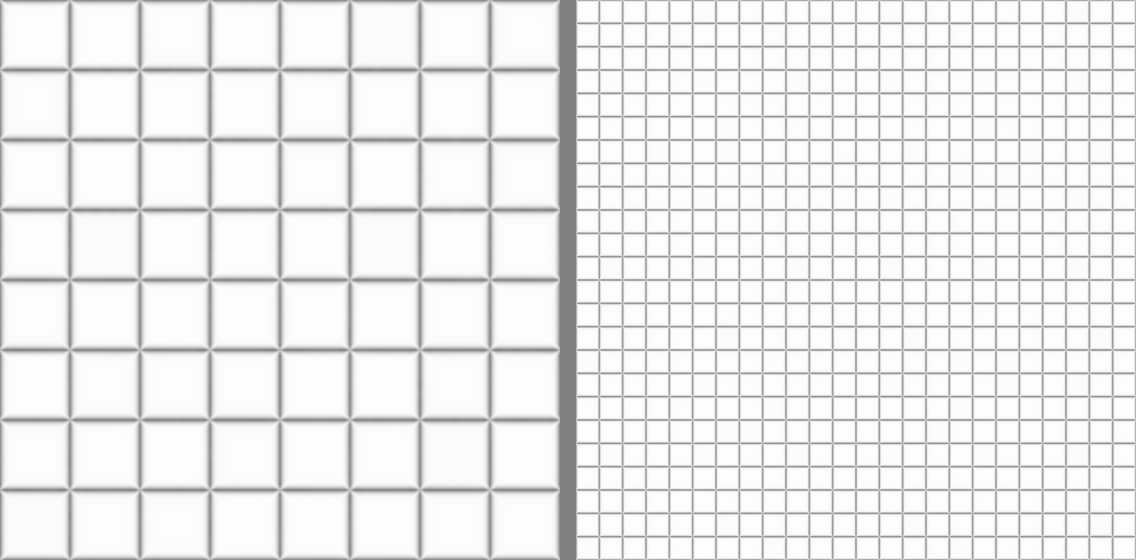
Left: one tile. Right: repeated 3 by 3.
This pattern is drawn by a WebGL 1 fragment shader. Its source:

```glsl
precision highp float;
// Glossy white square tiles with soft, mitred grey grooves between them.

uniform vec2 u_resolution;

#define TILES 8.0             // tiles across and down
#define TILE_WHITE 0.992      // brightness of the tile face
#define DEPTH_VERTICAL 0.45   // darkness at the core of a vertical groove
#define DEPTH_HORIZONTAL 0.48 // darkness at the core of a horizontal groove
#define GROOVE_WIDTH 0.041    // groove falloff, in tile widths
#define GROOVE_POWER 1.4      // shape of the groove falloff
#define CORNER_DEPTH 0.56     // share of the darkness left on the mitre
#define MITRE_WIDTH 0.07      // softness of the mitre, in tile widths
#define WEAR_CELLS 64.0       // noise cells across the canvas
#define WEAR 0.06             // unevenness of the groove darkness
#define TILE_VARIATION 0.004  // brightness difference between tiles

float hash(vec2 p) {
  return fract(sin(dot(p, vec2(12.9898, 78.233))) * 43758.5453);
}

// Value noise that wraps after the given number of cells.
float wrappedNoise(vec2 p, float period) {
  vec2 cell = floor(p);
  vec2 f = fract(p);
  f = f * f * (3.0 - 2.0 * f);
  vec2 lo = mod(cell, period);
  vec2 hi = mod(cell + 1.0, period);
  float bottom = mix(hash(lo), hash(vec2(hi.x, lo.y)), f.x);
  float top = mix(hash(vec2(lo.x, hi.y)), hash(hi), f.x);
  return mix(bottom, top, f.y);
}

// Darkness of the nearest groove, fading towards the diagonal mitre.
float grooveShade(vec2 edgeDistance, float pixel) {
  float nearest = min(edgeDistance.x, edgeDistance.y);
  float offMitre = abs(edgeDistance.x - edgeDistance.y);
  float softDistance = length(vec2(nearest, 0.25 * pixel));
  float profile = exp(-pow(softDistance / GROOVE_WIDTH, GROOVE_POWER));
  float mitre = mix(CORNER_DEPTH, 1.0, smoothstep(0.0, MITRE_WIDTH, offMitre));
  float side = smoothstep(-pixel, pixel, edgeDistance.x - edgeDistance.y);
  return profile * mitre * mix(DEPTH_VERTICAL, DEPTH_HORIZONTAL, side);
}

void main() {
  vec2 uv = gl_FragCoord.xy / u_resolution;
  vec2 grid = uv * TILES;
  vec2 edgeDistance = 0.5 - abs(fract(grid) - 0.5);
  float pixel = TILES / min(u_resolution.x, u_resolution.y);

  // Tile face: a faint pillow and a slight difference from tile to tile.
  float pillow = smoothstep(0.0, 0.3, min(edgeDistance.x, edgeDistance.y));
  float face = TILE_WHITE - 0.006 * (1.0 - pillow);
  face += TILE_VARIATION * (hash(floor(grid)) - 0.5);

  // Groove with slightly uneven darkness along its length.
  float wear = wrappedNoise(uv * WEAR_CELLS, WEAR_CELLS) - 0.5;
  float shade = grooveShade(edgeDistance, pixel) * (1.0 + WEAR * wear);

  gl_FragColor = vec4(vec3(face - shade), 1.0);
}
```
